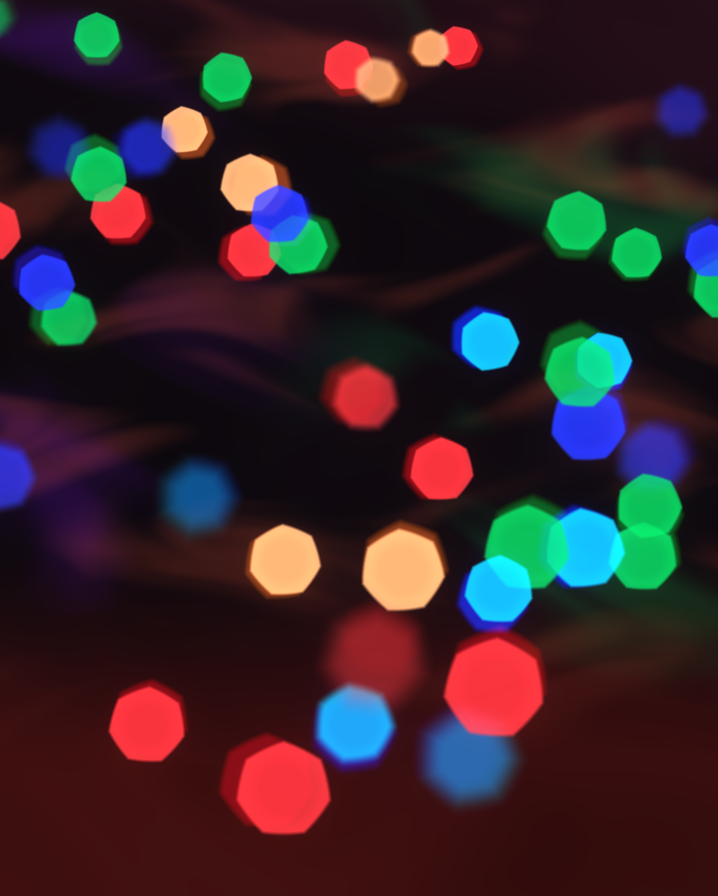
This background is drawn by a Shadertoy shader. Its source:

```glsl
// Defocused coloured fairy lights: soft seven-sided discs over a dark, warm, blurred room.

const float TAU = 6.2832;

float hash(float n) {
    return fract(sin(n * 127.1 + 3.7) * 4375.5);
}

// Rounded heptagon of the given radius, as made by a lens iris.
float irisDistance(vec2 p, float radius, float turn) {
    float sector = TAU / 7.0;
    float angle = mod(atan(p.y, p.x) + turn, sector) - 0.5 * sector;
    float dist = length(p);
    return mix(dist, dist * cos(angle) * 1.06, 0.7) - radius;
}

float disc(vec2 p, float radius, float turn, float blur) {
    return 1.0 - smoothstep(-blur, blur, irisDistance(p, radius, turn));
}

// Layered, warped sines, roughly in -1..1.
float softBlotches(vec2 p) {
    float sum = 0.0, weight = 0.5;
    for (int i = 0; i < 4; i++) {
        p += 0.6 * sin(p.yx * 1.3 + float(i) * 2.1);
        sum += weight * sin(p.x) * sin(p.y + 1.0);
        p = mat2(0.9, 0.4, -0.4, 0.9) * p * 1.6;
        weight *= 0.55;
    }
    return sum;
}

vec3 room(vec2 p) {
    float floorGlow = 1.0 - smoothstep(0.12, 0.42, p.y);
    vec3 col = mix(vec3(0.055, 0.035, 0.055), vec3(0.23, 0.055, 0.055), floorGlow);
    col += vec3(0.09, 0.02, 0.04) * smoothstep(0.8, 1.05, p.y + 0.3 * (p.x - 0.4));

    // Wide, dim smears of reflected light.
    float upper = 1.0 - floorGlow;
    float brown = softBlotches(p * vec2(9.0, 22.0) + 2.0);
    float violet = softBlotches(p * vec2(7.0, 12.0) + 8.0);
    float green = softBlotches(p * vec2(8.0, 13.0) + 15.0);
    col += vec3(0.20, 0.07, 0.04) * upper * smoothstep(0.0, 0.7, brown);
    col += vec3(0.10, 0.01, 0.20) * upper * smoothstep(0.1, 0.7, violet) * smoothstep(0.5, 0.0, p.x);
    col += vec3(0.0, 0.16, 0.06) * upper * smoothstep(0.1, 0.7, green) * smoothstep(0.25, 0.55, p.x);
    return col * (1.0 + 0.2 * softBlotches(p * 6.0 + 4.0));
}

// Lamp colours (bright core, deep fringe), spread by their share of the lamps.
void lampColours(float pick, out vec3 core, out vec3 fringe) {
    if (pick < 0.29)      { core = vec3(0.03, 0.70, 0.33); fringe = vec3(0.01, 0.42, 0.16); }
    else if (pick < 0.53) { core = vec3(0.89, 0.20, 0.23); fringe = vec3(0.60, 0.06, 0.10); }
    else if (pick < 0.72) { core = vec3(0.13, 0.20, 0.86); fringe = vec3(0.12, 0.08, 0.55); }
    else if (pick < 0.86) { core = vec3(0.06, 0.76, 0.92); fringe = vec3(0.08, 0.16, 0.85); }
    else                  { core = vec3(0.98, 0.70, 0.47); fringe = vec3(0.62, 0.27, 0.12); }
}

void mainImage(out vec4 fragColor, in vec2 fragCoord) {
    vec2 p = fragCoord / iResolution.y;
    float width = iResolution.x / iResolution.y;
    vec3 col = room(p);

    for (int i = 0; i < 48; i++) {
        float id = float(i);

        // Every third lamp huddles against the one before it.
        float paired = step(1.5, mod(id, 3.0));
        float site = id - paired;
        vec2 spread = fract(site * vec2(0.7549, 0.5698) + vec2(0.31, 0.12));
        vec2 centre = vec2(mix(-0.02, width + 0.02, spread.x),
                           1.0 - 0.72 * spread.y - 0.25 * pow(spread.y, 8.0));
        centre += 0.07 * (vec2(hash(site), hash(site + 60.0)) - 0.5);

        // Lamps lower down are nearer, so larger.
        float radius = mix(0.054, 0.022, centre.y) * (0.85 + 0.3 * hash(id + 120.0));
        float heading = TAU * hash(id + 180.0);
        vec2 aside = vec2(cos(heading), sin(heading));
        centre += paired * aside * radius * 1.5;

        float haze = smoothstep(0.65, 1.0, hash(id + 240.0));
        float blur = radius * mix(0.06, 0.5, haze);
        float power = mix(1.0, 0.4, haze);
        float turn = 0.3 * hash(id + 300.0);
        vec3 core, fringe;
        lampColours(fract(id * 0.618 + 0.05), core, fringe);

        // Halo and a displaced deeper copy sit beneath the bright disc.
        vec2 q = p - centre;
        float offset = 0.1 + 0.35 * hash(id + 360.0);
        float ghost = disc(q - aside * radius * offset, radius * 1.05, turn, blur + 0.1 * radius);
        float halo = exp(-3.5 * max(length(q) / radius - 0.9, 0.0));
        col += fringe * halo * 0.1 * power;
        col = max(col, fringe * ghost * power * 0.9);

        float face = disc(q, radius, turn, blur);
        float rim = 0.95 + 0.08 * smoothstep(0.5, 0.95, length(q) / radius);
        col = mix(col, core * rim + 0.25 * col, face * power);
    }

    fragColor = vec4(clamp(col, 0.0, 1.0), 1.0);
}
```
